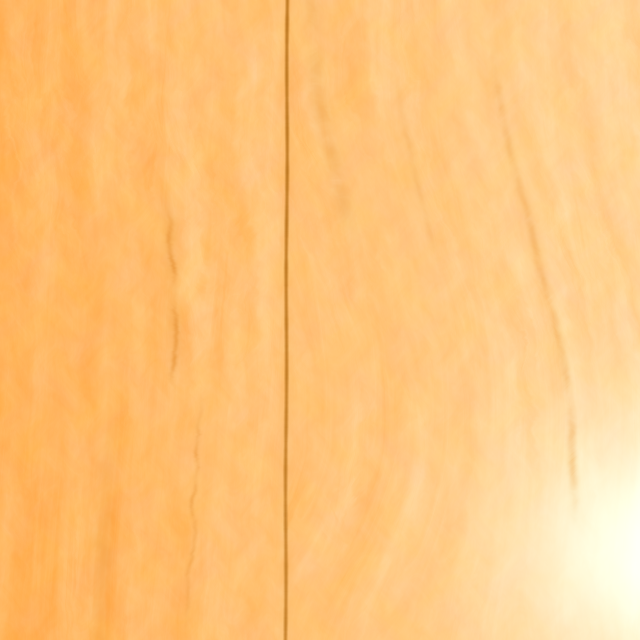
Give the GLSL for this texture, as a WebGL 1 fragment shader.

```glsl
precision highp float;
// Two honey-coloured wooden planks with a thin dark seam and a lamp glare.
// Warped layered sines, stretched along each plank, give the patchy grain;
// broken hairlines add cracks and veins, and a Gaussian adds the glare.

uniform vec2 u_resolution;

#define SEAM_X 0.4475
#define SEAM_HALF_WIDTH 0.0034
#define GRAIN_SCALE vec2(54.0, 5.0)
#define GRAIN_CONTRAST 0.16
#define MOTTLE_CONTRAST 0.075
#define GLARE_CENTRE vec2(1.03, 0.14)
#define GLARE_STRENGTH 0.80
#define GLARE_AREA 0.052
#define HONEY vec3(1.00, 0.698, 0.35)
#define CREAM vec3(1.00, 0.965, 0.83)
#define CRACK_COLOUR vec3(0.93, 0.62, 0.27)
#define SEAM_COLOUR vec3(0.75, 0.48, 0.14)

// Layered sines, each octave bent by the one before; roughly -1 to 1.
float waves(vec2 p) {
  float sum = 0.0;
  float amplitude = 0.5;
  for (int i = 0; i < 5; i++) {
    p += 0.8 * sin(p.yx * 1.3 + vec2(1.7, 4.1));
    sum += amplitude * sin(p.x + 1.3) * cos(p.y * 0.9);
    p = mat2(0.8, 0.6, -0.6, 0.8) * p * 1.8 + 2.3;
    amplitude *= 0.56;
  }
  return sum;
}

// Grain lines of the right plank lean outward and arch back near the seam.
vec2 bendGrain(vec2 p) {
  float lean = 0.115 * smoothstep(0.98, 0.28, p.y);
  float arch = 0.10 * smoothstep(0.32, -0.05, p.y) * smoothstep(0.85, 0.5, p.x);
  return vec2(p.x - lean + arch, p.y);
}

// Wandering line through x, fading at both ends of its span (bottom, top).
float hairline(vec2 p, float x, float slope, vec2 span, float width, float wander) {
  float middle = 0.5 * (span.x + span.y);
  float drift = wander * waves(vec2(x * 70.0, p.y * 26.0));
  float offset = p.x - x - slope * (p.y - middle) - drift;
  float ends = smoothstep(span.x, span.x + 0.12, p.y)
             * smoothstep(span.y, span.y - 0.12, p.y);
  float broken = clamp(0.75 + 0.9 * waves(p * vec2(30.0, 38.0) + x * 50.0), 0.15, 1.2);
  return ends * broken * exp(-offset * offset / (width * width));
}

void main() {
  vec2 p = gl_FragCoord.xy / u_resolution;
  float pixel = 1.0 / u_resolution.x;
  float seamX = SEAM_X + 0.003 * (p.y - 0.5) + 0.0006 * sin(p.y * 19.0);
  float isRight = smoothstep(-pixel, pixel, p.x - seamX);

  // Broad light across each plank
  float leftTone = 0.09 + 0.38 * p.x - 0.11 * (1.0 - p.y) * (1.0 - 2.0 * p.x);
  float rightTone = 0.22 + 0.50 * (p.x - SEAM_X);
  float tone = mix(leftTone, rightTone, isRight);

  // Stretched grain, in patches, over fine fibre and two sizes of mottling
  vec2 bent = bendGrain(p);
  vec2 along = mix(p, bent + vec2(3.7, 1.9), isRight);
  float patches = clamp(0.85 + 0.9 * waves(p * vec2(13.0, 9.0) + 2.0), 0.3, 1.5);
  float grain = waves(along * GRAIN_SCALE + 0.5 * waves(p * 24.0));
  float fibre = waves(along * vec2(120.0, 20.0) + 9.0);
  float mottle = waves(p * vec2(60.0, 46.0) + 5.0);
  float speckle = waves(p * vec2(135.0, 95.0) + 31.0);
  float detail = GRAIN_CONTRAST * (grain * patches + 0.32 * fibre)
               + MOTTLE_CONTRAST * (mottle + 0.5 * speckle);

  // Glare washing over the lower right corner and drowning the grain
  vec2 toGlare = (p - GLARE_CENTRE) * vec2(1.0, 1.1);
  float glare = exp(-dot(toGlare, toGlare) / GLARE_AREA);
  tone += detail * mix(1.0, 0.85, isRight) * (1.0 - 0.8 * glare);
  tone += GLARE_STRENGTH * glare * isRight;

  vec3 colour = mix(HONEY, CREAM, clamp(tone, -0.12, 1.3));
  colour += waves(p * 38.0 + 17.0) * vec3(0.0, 0.008, -0.024) * (1.0 - glare);

  // Cracks on the left, faint darker grain lines on the right
  float cracks = 0.70 * hairline(p, 0.271, -0.05, vec2(0.35, 0.70), 0.0042, 0.012)
               + 0.28 * hairline(p, 0.268, -0.04, vec2(0.38, 0.74), 0.0110, 0.008)
               + 0.60 * hairline(p, 0.302, 0.06, vec2(0.00, 0.40), 0.0036, 0.009)
               + 0.30 * hairline(p, 0.160, 0.08, vec2(-0.10, 0.36), 0.0130, 0.009);
  float veins = 0.34 * hairline(bent, 0.776, -0.02, vec2(0.16, 0.96), 0.0065, 0.004)
              + 0.22 * hairline(bent, 0.615, -0.01, vec2(0.54, 0.90), 0.0055, 0.003)
              + 0.34 * hairline(bent, 0.488, -0.02, vec2(0.58, 1.12), 0.0120, 0.006);
  colour = mix(colour, CRACK_COLOUR, clamp(mix(cracks, veins, isRight), 0.0, 1.0));

  // Seam: a soft, slightly ragged groove with a shaded edge
  float seamDistance = abs(p.x - seamX);
  float ragged = waves(vec2(3.0, p.y * 90.0));
  float halfWidth = SEAM_HALF_WIDTH * (1.0 + 0.15 * ragged) + pixel;
  float core = 1.0 - smoothstep(0.0, 1.0, seamDistance / halfWidth);
  float shade = exp(-seamDistance / (1.6 * SEAM_HALF_WIDTH));
  float depth = 0.80 + 0.15 * smoothstep(0.1, 0.8, p.y) + 0.10 * ragged;
  colour = mix(colour, CRACK_COLOUR, 0.22 * shade);
  colour = mix(colour, SEAM_COLOUR, clamp(core * depth, 0.0, 1.0));

  gl_FragColor = vec4(clamp(colour, 0.0, 1.0), 1.0);
}
```
